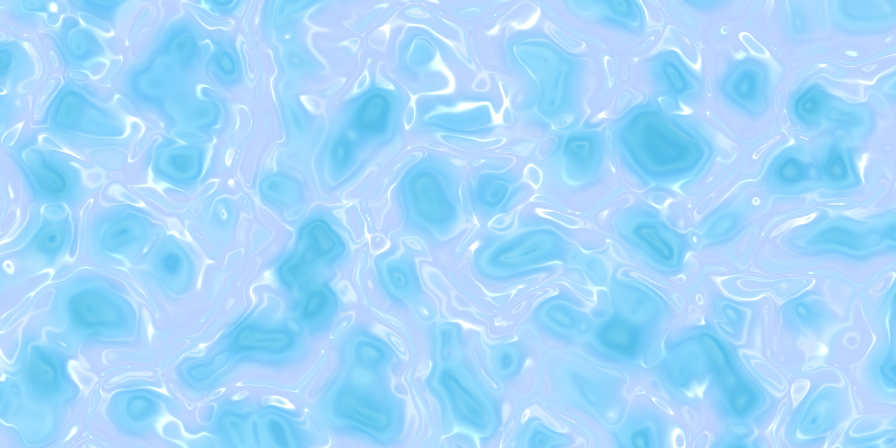
This texture is drawn by a WebGL 2 fragment shader. Its source:

```glsl
#version 300 es
precision highp float;
// Pale blue liquid: soft round pools, lavender ridges and thin glossy highlights.
uniform vec2 u_resolution;
out vec4 fragColor;

vec3 hash3(vec2 p) {
  vec3 q = fract(p.xyx * vec3(0.1031, 0.1030, 0.0973));
  q += dot(q, q.yxz + 33.33);
  return fract((q.xxy + q.yzz) * q.zyx);
}

// Two independent channels of smooth value noise, each in -1..1.
vec2 noise2(vec2 p) {
  vec2 i = floor(p), f = p - i;
  f = f * f * f * (f * (f * 6.0 - 15.0) + 10.0);
  vec2 low = mix(hash3(i).xy, hash3(i + vec2(1, 0)).xy, f.x);
  vec2 high = mix(hash3(i + vec2(0, 1)).xy, hash3(i + vec2(1, 1)).xy, f.x);
  return mix(low, high, f.y) * 2.0 - 1.0;
}

// Liquid height: low in the pools, high on the ridges between them.
float liquidHeight(vec2 p) {
  p = mat2(0.8, 0.6, -0.6, 0.8) * p;
  p += 0.26 * noise2(p * 0.7 + 7.3) + 0.07 * noise2(p * 1.9 + 31.7);
  p += 0.014 * noise2(p * 4.3 + 11.9);
  vec2 cell = floor(p);
  float sum = 0.0;
  for (int y = -1; y <= 1; y++) {
    for (int x = -1; x <= 1; x++) {
      vec2 id = cell + vec2(x, y);
      vec3 rnd = hash3(id + 50.0);
      vec2 d = p - id - 0.18 - 0.64 * rnd.xy;
      sum += (0.4 + 1.0 * rnd.z) * exp(-8.0 * dot(d, d));
    }
  }
  return -log(sum) / 8.0;
}

// Thin bright line at each crest of the phase, faded where it gets too fine.
float glossLine(float phase, float sharpness) {
  float crest = pow(0.5 + 0.5 * sin(phase), sharpness);
  float w = fwidth(phase);
  return crest / (1.0 + 0.6 * w * w);
}

void main() {
  vec2 p = gl_FragCoord.xy / u_resolution.y * 6.6 + 20.0;

  // Surface height and slope.
  vec2 e = vec2(0.012, 0.0);
  float h = liquidHeight(p);
  vec2 grad = vec2(liquidHeight(p + e.xy) - liquidHeight(p - e.xy),
                   liquidHeight(p + e.yx) - liquidHeight(p - e.yx)) / (2.0 * e.x);
  float slope = length(grad);
  vec2 drift = noise2(p * 0.7 + 3.1);
  vec2 patches = noise2(p * 1.3 + 63.0);

  // Body colour from pool to ridge.
  float ridge = smoothstep(0.0, 0.27, h + 0.05 * drift.x);
  vec3 color = mix(vec3(0.46, 0.80, 0.985), vec3(0.73, 0.835, 1.0), ridge);
  float pool = 1.0 - smoothstep(-0.05, 0.07, h + 0.025 * patches.y);
  color = mix(color, vec3(0.30, 0.74, 0.89), 0.65 * pool);

  // Broad cyan sheen and faint rings inside the pools.
  float sheen = 0.5 + 0.5 * sin(slope * 5.5 + drift.y * 3.0 + grad.x * 1.5);
  color = mix(color, vec3(0.63, 0.91, 1.0), 0.38 * sheen * sheen * (1.0 - 0.7 * pool));
  color += vec3(0.035, 0.022, 0.01) * sin(slope * 15.0 + drift.x * 4.0) * (1.0 - 0.7 * ridge);

  // Glossy highlights, strongest on the ridges and on slopes facing the light.
  float facing = smoothstep(-0.9, 0.8, dot(grad, vec2(0.4, 0.7)) + 0.8 * patches.x);
  float onRidge = smoothstep(0.02, 0.17, h);
  float wide = glossLine(slope * 7.0 + grad.y * 2.0 + drift.x * 3.5, 8.0);
  float fine = glossLine(slope * 13.0 - grad.x * 4.0 + h * 9.0 + drift.y * 4.0, 10.0);
  float gloss = (0.65 * wide + 0.65 * fine) * facing * mix(0.2, 1.0, onRidge);
  color = mix(color, vec3(0.92, 0.99, 1.0), clamp(gloss, 0.0, 0.9));
  color += 0.2 * wide * fine * onRidge;

  fragColor = vec4(clamp(color, 0.0, 1.0), 1.0);
}
```
